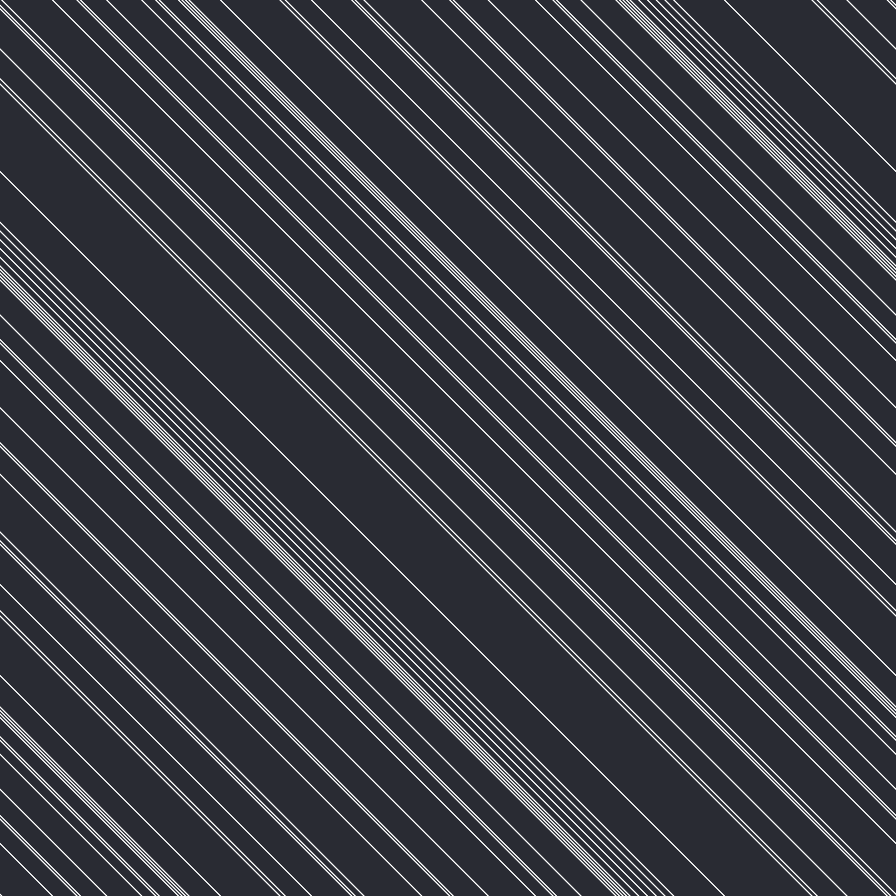
This pattern is drawn by a Shadertoy shader. Its source:

```glsl
// Fine white diagonal lines on dark slate, repeating once per canvas width.
// The 45 degree axis is folded with fract; two tight bundles and two fields of
// scattered single or paired lines are then placed along it by formula.

const vec3  SLATE = vec3(0.16, 0.17, 0.20);
const vec3  WHITE = vec3(1.0);

const float UNITS = 512.0;         // line lattice steps per repeat
const float LINE_WIDTH = 1.0;      // horizontal width, in lattice steps
const float FINE_PITCH = 2.0;      // spacing inside dense bundles
const float OPEN_PITCH = 5.0;      // spacing on the loose side of the wide bundle

const float THIN_START = 102.0;
const int   THIN_COUNT = 4;
const float WIDE_START = 352.0;
const int   WIDE_COUNT = 5;
const float LOOSE_START = 365.0;
const int   LOOSE_COUNT = 5;

const float EVEN_START = 122.0;    // evenly filled field
const float EVEN_SPAN = 231.0;
const int   EVEN_COUNT = 11;
const float SPARSE_START = 400.0;  // field that opens with wide gaps
const float SPARSE_SPAN = 212.0;
const int   SPARSE_COUNT = 10;
const float SPARSE_CURVE = 0.7;

const float GOLDEN = 0.618034;
const float JITTER_SEED = 0.2;
const float PAIR_SEED = 0.45;
const float PAIR_SHARE = 0.32;

// Coverage of one line at a lattice position, wrapping around the repeat.
float lineMask(float axis, float position, float pixel) {
    float offset = abs(fract(axis - position / UNITS + 0.5) - 0.5);
    float halfWidth = 0.5 * LINE_WIDTH / UNITS;
    return clamp(0.5 + (halfWidth - offset) / pixel, 0.0, 1.0);
}

// Evenly spaced group of lines.
float bundle(float axis, float start, float pitch, int count, float pixel) {
    float mask = 0.0;
    for (int i = 0; i < count; i++) {
        mask = max(mask, lineMask(axis, start + pitch * float(i), pixel));
    }
    return mask;
}

// Jittered lines, some of them paired; curve below 1 thins out the start.
float scatteredField(float axis, float start, float span, int count,
                     float curve, float pixel) {
    float mask = 0.0;
    for (int i = 0; i < count; i++) {
        float k = float(i);
        float jitter = fract(GOLDEN * k * k + JITTER_SEED);
        float along = pow((k + jitter) / float(count), curve);
        float position = floor(start + span * along + 0.5);
        float pairGap = FINE_PITCH + min(1.0, mod(k, 3.0));
        bool paired = fract(GOLDEN * k + PAIR_SEED) < PAIR_SHARE;
        mask = max(mask, bundle(axis, position, pairGap, paired ? 2 : 1, pixel));
    }
    return mask;
}

void mainImage(out vec4 fragColor, in vec2 fragCoord) {
    float pixel = 1.0 / iResolution.y;
    vec2 uv = fragCoord * pixel;
    float axis = uv.x + uv.y;      // constant along each falling diagonal

    // Dense bundles
    float mask = bundle(axis, THIN_START, FINE_PITCH, THIN_COUNT, pixel);
    mask = max(mask, bundle(axis, WIDE_START, FINE_PITCH, WIDE_COUNT, pixel));
    mask = max(mask, bundle(axis, LOOSE_START, OPEN_PITCH, LOOSE_COUNT, pixel));

    // Scattered lines between them
    mask = max(mask, scatteredField(axis, EVEN_START, EVEN_SPAN, EVEN_COUNT,
                                    1.0, pixel));
    mask = max(mask, scatteredField(axis, SPARSE_START, SPARSE_SPAN, SPARSE_COUNT,
                                    SPARSE_CURVE, pixel));

    fragColor = vec4(mix(SLATE, WHITE, mask), 1.0);
}
```
